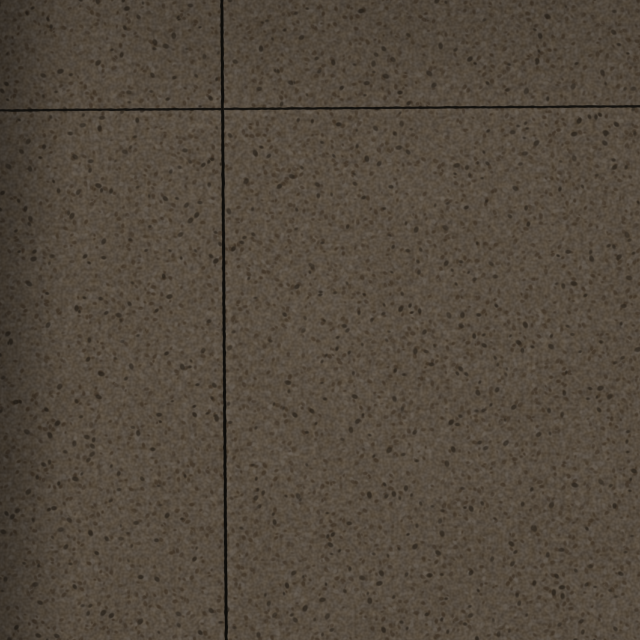
Give the GLSL for this texture, as a WebGL 2 fragment shader.

```glsl
#version 300 es
precision highp float;
// Speckled brown stone tiles with thin dark joints and a shaded left edge.

uniform vec2 u_resolution;
out vec4 fragColor;

const vec3 STONE = vec3(0.335, 0.295, 0.247);
const vec3 BROWN_FLECK = vec3(0.185, 0.135, 0.085);
const vec3 DARK_FLECK = vec3(0.150, 0.125, 0.095);
const vec3 PALE_FLECK = vec3(0.430, 0.400, 0.365);
const vec3 JOINT = vec3(0.055, 0.050, 0.040);

vec2 hash2(vec2 p) {
    vec3 q = fract(p.xyx * vec3(0.1031, 0.1030, 0.0973));
    q += dot(q, q.yzx + 33.33);
    return fract((q.xx + q.yz) * q.zy);
}

float gradientDot(vec2 cell, vec2 offset) {
    float angle = 6.2832 * hash2(cell).x;
    return dot(vec2(cos(angle), sin(angle)), offset);
}

// Gradient noise, roughly -0.7 to 0.7
float gradientNoise(vec2 p) {
    vec2 i = floor(p), f = fract(p);
    vec2 u = f * f * f * (f * (f * 6.0 - 15.0) + 10.0);
    float low = mix(gradientDot(i, f),
                    gradientDot(i + vec2(1, 0), f - vec2(1, 0)), u.x);
    float high = mix(gradientDot(i + vec2(0, 1), f - vec2(0, 1)),
                     gradientDot(i + vec2(1, 1), f - vec2(1, 1)), u.x);
    return mix(low, high, u.y);
}

// Coverage of randomly turned oval flecks, one candidate per grid cell
float flecks(vec2 uv, float cells, float density, float radius, float seed, float pixel) {
    vec2 p = uv * cells, home = floor(p);
    float soft = max(pixel * cells, radius * 0.45);
    float cover = 0.0;
    for (int y = -1; y <= 1; y++) {
        for (int x = -1; x <= 1; x++) {
            vec2 cell = home + vec2(x, y);
            vec2 chance = hash2(cell + seed);
            vec2 d = p - cell - hash2(cell + seed + 57.0);
            float angle = 6.2832 * chance.y;
            float c = cos(angle), s = sin(angle);
            d = mat2(c, -s, s, c) * d * vec2(1.0, 1.0);
            d.x *= 0.7;
            float size = radius * mix(0.55, 1.2, fract(chance.y * 7.3));
            float shape = 1.0 - smoothstep(-soft, soft, length(d) - size);
            cover = max(cover, shape * step(chance.x, density));
        }
    }
    return cover;
}

// Soft line mask for a signed distance and half width
float lineMask(float dist, float halfWidth, float soft) {
    return 1.0 - smoothstep(halfWidth - soft, halfWidth + soft, abs(dist));
}

void main() {
    vec2 uv = gl_FragCoord.xy / u_resolution;
    float pixel = 1.0 / min(u_resolution.x, u_resolution.y);

    // Mottled stone grain, from broad stains to fine grit
    float stain = gradientNoise(uv * 9.0) + 0.6 * gradientNoise(uv * 27.0 + 11.0);
    float grain = gradientNoise(uv * 105.0 + 3.0);
    float grit = gradientNoise(uv * 215.0 + 71.0);
    float warmth = gradientNoise(uv * 85.0 + 137.0);
    vec3 color = STONE + 0.012 * stain + 0.050 * grain + 0.060 * grit;
    color += warmth * vec3(0.010, 0.0, -0.018);

    // Scattered mineral flecks
    float patches = 0.75 + 0.35 * gradientNoise(uv * 18.0 + 31.0);
    color = mix(color, PALE_FLECK, 0.40 * flecks(uv, 95.0, 0.16, 0.26, 13.0, pixel));
    color = mix(color, BROWN_FLECK, 0.60 * patches * flecks(uv, 110.0, 0.26, 0.28, 211.0, pixel));
    color = mix(color, DARK_FLECK, 0.90 * patches * flecks(uv, 72.0, 0.13, 0.22, 401.0, pixel));

    // Broad shading, deepest at the left edge and along the top
    float leftShade = mix(0.68, 1.0, smoothstep(-0.03, 0.13, uv.x));
    float topShade = mix(1.0, 0.91, smoothstep(0.78, 1.02, uv.y));
    float centerGlow = 1.0 + 0.05 * exp(-5.0 * dot(uv - vec2(0.5, 0.5), uv - vec2(0.5, 0.5)));
    color *= leftShade * topShade * centerGlow;

    // Slightly tilted joints with chipped edges
    float wobbleX = 0.0007 * gradientNoise(vec2(uv.y * 75.0, 5.0));
    float wobbleY = 0.0006 * gradientNoise(vec2(uv.x * 75.0, 19.3));
    float acrossX = uv.x - mix(0.3535, 0.3466, uv.y) + wobbleX;
    float acrossY = uv.y - mix(0.8275, 0.8340, uv.x) + wobbleY;
    float chip = 0.0008 * gradientNoise(uv * 130.0 + 43.0);
    float soft = max(pixel * 0.75, 0.0012);

    // Worn pale rims beside the joints
    float rim = lineMask(acrossX - 0.007, 0.003, 0.004);
    rim = max(rim, lineMask(acrossY + 0.006, 0.002, 0.004));
    color += 0.018 * rim;

    float joint = lineMask(acrossX, 0.0023 + chip, soft);
    joint = max(joint, 0.92 * lineMask(acrossY, 0.0018 + chip, soft));
    color = mix(color, JOINT, joint);

    fragColor = vec4(clamp(color, 0.0, 1.0), 1.0);
}
```
